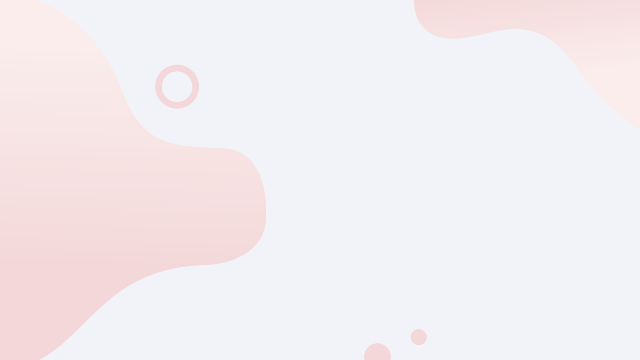
This background is drawn by a Shadertoy shader. Its source:

```glsl
#define GRID_HEIGHT 432.0
#define CURVES 6
#define STEPS 20
#define PAPER vec3(0.945, 0.953, 0.976)
#define PALE_PINK vec3(0.980, 0.929, 0.925)
#define DEEP_PINK vec3(0.955, 0.843, 0.847)

// Closed outlines: each cubic takes an anchor, two handles and the next anchor
const vec2 LEFT_BLOB[18] = vec2[18](
    vec2(45, 432), vec2(95, 412), vec2(130, 370),
    vec2(147, 322), vec2(172, 254), vec2(210, 257),
    vec2(270, 254), vec2(304, 252), vec2(322, 218),
    vec2(319, 168), vec2(318, 137), vec2(288, 115),
    vec2(245, 114), vec2(130, 110), vec2(110, 34),
    vec2(47, 0), vec2(-400, -270), vec2(-400, 700));

const vec2 RIGHT_BLOB[18] = vec2[18](
    vec2(497, 432), vec2(496, 404), vec2(514, 385),
    vec2(544, 385.5), vec2(570, 386), vec2(592, 397),
    vec2(619, 397), vec2(652, 397), vec2(674, 377),
    vec2(691, 352), vec2(712, 322), vec2(740, 294),
    vec2(768, 276), vec2(800, 256), vec2(900, 192),
    vec2(900, 332), vec2(900, 532), vec2(498, 532));

vec2 cubic(vec2 a, vec2 b, vec2 c, vec2 d, float t) {
    float s = 1.0 - t;
    return s * s * s * a + 3.0 * s * t * (s * b + t * c) + t * t * t * d;
}

// Signed distance to an outline, negative inside
float blobDistance(vec2 p, vec2 outline[18]) {
    float nearest = 1e9;
    float side = 1.0;
    vec2 start = outline[0];
    for (int i = 0; i < CURVES; i++) {
        vec2 a = outline[3 * i];
        vec2 b = outline[3 * i + 1];
        vec2 c = outline[3 * i + 2];
        vec2 d = outline[(3 * i + 3) % 18];
        for (int j = 1; j <= STEPS; j++) {
            vec2 end = cubic(a, b, c, d, float(j) / float(STEPS));
            vec2 edge = end - start;
            vec2 offset = p - start;
            float along = clamp(dot(offset, edge) / dot(edge, edge), 0.0, 1.0);
            vec2 gap = offset - edge * along;
            nearest = min(nearest, dot(gap, gap));
            // Flip the side at each crossing of a horizontal ray
            if ((start.y > p.y) != (end.y > p.y) &&
                offset.x < edge.x * offset.y / edge.y) side = -side;
            start = end;
        }
    }
    return side * sqrt(nearest);
}

float discDistance(vec2 p, vec2 center, float radius) {
    return length(p - center) - radius;
}

void mainImage(out vec4 fragColor, in vec2 fragCoord) {
    float pixel = GRID_HEIGHT / iResolution.y;
    vec2 p = fragCoord * pixel;
    vec3 color = PAPER;

    // Large blobs with soft vertical gradients
    float leftFade = clamp((p.y - 103.0 + 0.03 * p.x) / 275.0, 0.0, 1.0);
    vec3 leftColor = mix(DEEP_PINK, PALE_PINK, leftFade);
    float leftShape = blobDistance(p, LEFT_BLOB);
    color = mix(color, leftColor, smoothstep(0.5, -0.5, leftShape / pixel));

    float rightDepth = GRID_HEIGHT - p.y + 0.12 * (p.x - 500.0);
    vec3 rightColor = mix(DEEP_PINK, PALE_PINK, clamp((rightDepth + 10.0) / 120.0, 0.0, 1.0));
    float rightShape = blobDistance(p, RIGHT_BLOB);
    color = mix(color, rightColor, smoothstep(0.5, -0.5, rightShape / pixel));

    // Ring and two small discs
    float accents = abs(discDistance(p, vec2(212.5, 328.0), 22.3)) - 4.0;
    accents = min(accents, discDistance(p, vec2(453.0, 4.0), 16.0));
    accents = min(accents, discDistance(p, vec2(502.5, 27.5), 9.6));
    color = mix(color, DEEP_PINK, smoothstep(0.5, -0.5, accents / pixel));

    fragColor = vec4(color, 1.0);
}
```
